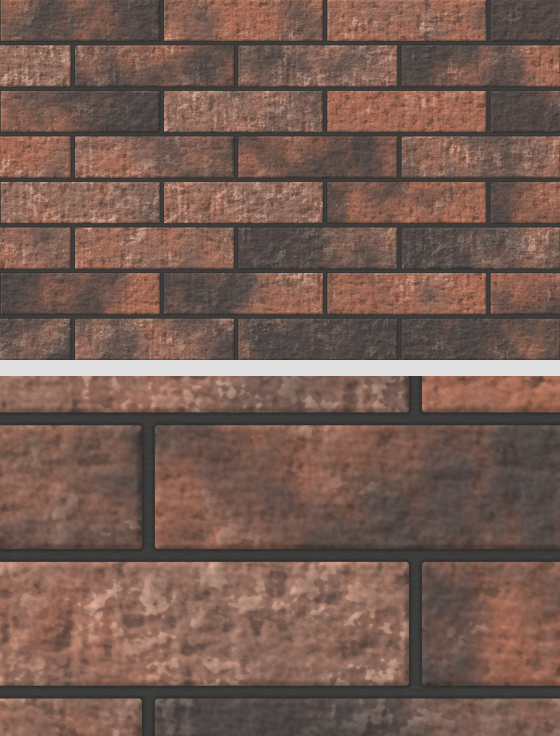
Top, the full canvas; bottom, a detail of the centre.
Reproduce this texture procedurally as a WebGL 1 fragment shader.

```glsl
precision highp float;
// Running-bond wall of long, smoke-fired clay bricks with dark recessed joints.
// Each brick is a rounded box; hashes choose its firing, and layered gradient
// noise adds soot clouds, pale crust, drag marks and a fine relief.
uniform vec2 u_resolution;

float hash(vec2 p) {
  return fract(sin(dot(p, vec2(127.1, 311.7))) * 43758.55);
}

vec2 gradientAt(vec2 cell) {
  float angle = 6.2832 * hash(cell);
  return vec2(cos(angle), sin(angle));
}

float noise(vec2 p) {
  vec2 i = floor(p), f = fract(p);
  vec2 u = f * f * f * (f * (f * 6.0 - 15.0) + 10.0);
  vec2 e = vec2(1.0, 0.0);
  float low = mix(dot(gradientAt(i), f), dot(gradientAt(i + e), f - e), u.x);
  float high = mix(dot(gradientAt(i + e.yx), f - e.yx),
                   dot(gradientAt(i + 1.0), f - 1.0), u.x);
  return mix(low, high, u.y);
}

float fbm(vec2 p) {
  float sum = 0.0, amplitude = 0.6;
  for (int i = 0; i < 4; i++) {
    sum += amplitude * noise(p);
    p = mat2(1.6, 1.2, -1.2, 1.6) * p + 7.3;
    amplitude *= 0.55;
  }
  return sum;
}

float roundedBox(vec2 p, vec2 halfSize, float radius) {
  vec2 q = abs(p) - halfSize + radius;
  return length(max(q, 0.0)) + min(max(q.x, q.y), 0.0) - radius;
}

// Fired clay surface; p spans one brick, in units of the row height
vec3 brickColor(vec2 p, vec2 id) {
  float firing = hash(id + 3.7);
  float slant = hash(id + 17.3) - 0.5;
  float wear = hash(id + 41.9);
  vec2 s = p + 40.0 * vec2(hash(id + 5.1), hash(id + 9.4));

  float cloud = fbm(s * vec2(0.9, 0.7));
  float crust = fbm(s * vec2(4.5, 5.5));
  float streaks = noise(s * vec2(13.0, 1.6));
  float drags = noise(s * vec2(2.5, 17.0));
  float grain = noise(s * 23.0);

  // Clay body, from warm terracotta to greyed brown
  vec3 color = mix(vec3(0.63, 0.41, 0.33), vec3(0.56, 0.42, 0.365),
                   smoothstep(0.1, 0.9, wear + cloud));

  // Soot gathers toward one end of the brick
  float soot = smoothstep(0.2, 1.0, firing + 0.45 * slant * p.x
                          + 0.85 * cloud + 0.25 * crust + 0.12 * streaks);
  color = mix(color, vec3(0.285, 0.265, 0.26), 0.92 * soot);

  // Flaking pale crust and rubbed vertical streaks
  float patches = smoothstep(-0.15, 0.4, fbm(s * vec2(1.3, 1.8) + 21.0)
                             + 0.35 * (wear - 0.5));
  float flakes = smoothstep(0.03, 0.16, crust + 0.25 * streaks + 0.15 * grain);
  color = mix(color, vec3(0.75, 0.60, 0.52),
              patches * flakes * (0.65 - 0.45 * soot));
  color += 0.13 * patches * max(streaks, 0.0) * (1.0 - 0.7 * soot);

  // Dark scuffs in the bare clay
  float scuffs = smoothstep(0.12, 0.38, -crust - 0.3 * streaks);
  color = mix(color, vec3(0.33, 0.27, 0.25), 0.5 * scuffs);

  // Relief lit from the upper left
  float relief = crust - fbm((s + vec2(-0.03, 0.03)) * vec2(4.5, 5.5));
  return color * (1.0 + 0.45 * relief + 0.13 * grain + 0.12 * drags
                  + 0.10 * streaks);
}

void main() {
  vec2 uv = gl_FragCoord.xy / u_resolution;
  float pixel = 7.904 / u_resolution.y;

  // Alternate rows are offset by a little over half a brick
  vec2 grid = uv * vec2(3.429, 7.904) + vec2(0.0, 0.044);
  float row = floor(grid.y);
  grid.x += mix(0.554, 0.009, mod(row, 2.0));
  vec2 id = floor(grid);
  vec2 p = (fract(grid) - 0.5) * vec2(3.57, 1.0);

  vec2 halfSize = vec2(1.738, 0.453);
  float d = roundedBox(p, halfSize, 0.025);

  // Mortar, shaded where it meets the brick
  vec3 mortar = vec3(0.24, 0.238, 0.235) * (1.0 + 0.08 * noise(grid * 40.0));
  mortar *= 1.0 - 0.22 * smoothstep(0.035, 0.0, d);

  // Narrow bevel: light on top and left, dark below and right
  float rim = smoothstep(-0.055, -0.01, d);
  float facing = (roundedBox(p + vec2(-0.02, 0.02), halfSize, 0.025) - d) / 0.02;
  vec3 brick = brickColor(p, id) * (1.0 + rim * (0.17 * facing - 0.06));

  float cover = 1.0 - smoothstep(-0.7 * pixel, 0.7 * pixel, d);
  gl_FragColor = vec4(mix(mortar, brick, cover), 1.0);
}
```
